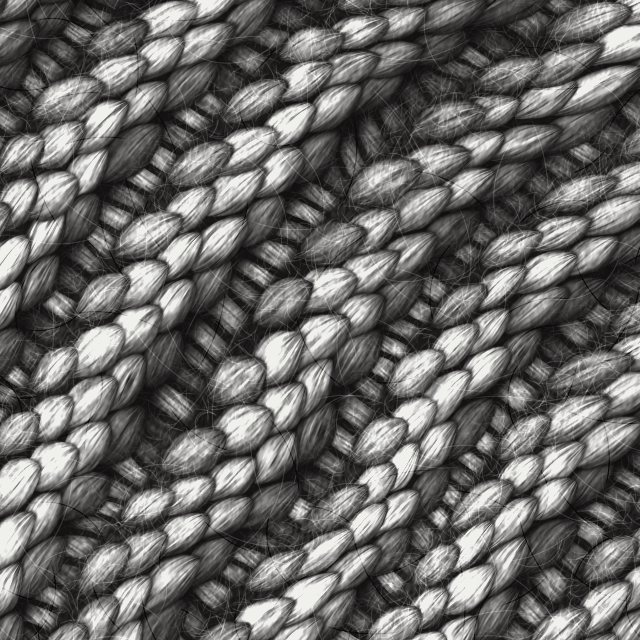
A WebGL 1 fragment shader for this texture:

```glsl
precision highp float;
// Chunky grey wool knit: curved diagonal ribs of plump stitches, dark rung-filled gullies and loose hairs.

uniform vec2 u_resolution;

const float TAU = 6.2831853;
const float COLUMNS = 7.0;                     // five stitch columns and two gully columns per rib
const vec2 PITCH = vec2(0.032, 0.128);         // stitch spacing across and along a rib
const vec2 STITCH_SIZE = vec2(0.030, 0.056);   // half width and half length
const vec3 SHADOW_COLOR = vec3(0.05, 0.042, 0.042);
const vec3 WOOL_COLOR = vec3(0.94, 0.94, 0.93);

float hash(vec2 p) {
  return fract(sin(dot(p, vec2(127.1, 311.7))) * 43758.5453);
}

float noise(vec2 p) {
  vec2 i = floor(p), f = fract(p);
  f = f * f * (3.0 - 2.0 * f);
  return mix(mix(hash(i), hash(i + vec2(1.0, 0.0)), f.x),
             mix(hash(i + vec2(0.0, 1.0)), hash(i + 1.0), f.x), f.y);
}

vec2 rotate(vec2 p, float angle) {
  float c = cos(angle), s = sin(angle);
  return vec2(c * p.x - s * p.y, s * p.x + c * p.y);
}

// Canvas position to rib space: x across the bent ribs, y along them
vec2 ribSpace(vec2 p) {
  float across = 0.77 * p.x - 0.64 * p.y;
  float along = 0.64 * p.x + 0.77 * p.y;
  float bend = 0.24 * (along - 0.72) * (along - 0.72);
  vec2 slack = p - vec2(0.47, 0.26);
  float bulge = 0.045 * exp(-dot(slack, slack) * 28.0);
  float wobble = 0.03 * (noise(p * 3.5 + 7.0) - 0.5);
  float sway = 0.03 * (noise(p * 7.0 + 31.0) - 0.5);
  return vec2(across - bend - bulge + wobble + 0.17 + 2.5 * PITCH.x, along + sway);
}

// Brightness of a stitch column, from the fuzzy left flank over the crest to the shaded right
float columnLight(float column) {
  return column < 0.5 ? 0.72 : column < 1.5 ? 0.98 : column < 2.5 ? 1.12 : column < 3.5 ? 0.92 : 0.5;
}

// Tone of one plump strand of yarn; e is the position scaled to its half size
float yarnTone(vec2 e, float seed) {
  float dome = max(0.0, 1.0 - dot(e, e));
  float strand = e.x / sqrt(max(0.15, 1.15 - e.y * e.y)) + 0.25 * e.y;
  float coarse = noise(vec2(strand * 4.5 + seed * 90.0, e.y * 1.5 + seed * 40.0));
  float fine = noise(vec2(strand * 11.0 + seed * 50.0, e.y * 2.0 + seed * 70.0));
  float light = 0.12 + dome * (0.74 - 0.4 * e.x + 0.2 * e.y);
  return light * (0.2 + 0.55 * coarse + 1.05 * fine);
}

// Short rungs crossing the gully between two ribs
float rungTone(vec2 q, float column) {
  float row = q.y / 0.04 + 0.8 * noise(q * 14.0) - 0.08 * column;
  float bar = abs(fract(row) - 0.5) * 2.0;
  float body = sqrt(max(0.0, 1.0 - bar * bar * 1.7));
  float reach = smoothstep(4.7, 5.6, column) * (1.0 - smoothstep(5.9, 6.8, column));
  float fibre = noise(vec2(q.x * 45.0, q.y * 330.0));
  return 0.03 + body * reach * mix(0.15, 0.75, noise(vec2(floor(row), 3.0))) * (0.4 + 0.9 * fibre);
}

// Paint overlapping stitches over a base tone
float stitches(vec2 q, float base, float pixel) {
  float tone = base;
  vec2 cell = floor(q / PITCH);
  for (int j = 1; j >= -1; j--) {
    for (int i = 2; i >= -2; i--) {
      vec2 id = cell + vec2(float(i), float(j));
      float column = mod(id.x, COLUMNS);
      if (column > 4.5) continue;
      float seed = hash(id);
      float rib = floor(id.x / COLUMNS);
      float stagger = fract(0.5 * mod(column, 2.0) + 0.37 * rib) - 0.5;
      vec2 jitter = vec2(0.25, 0.12) * (vec2(seed, hash(id + 19.0)) - 0.5);
      vec2 center = (id + 0.5 + jitter + vec2(0.0, stagger)) * PITCH;
      float tilt = 0.38 - 0.06 * column + 0.24 * (seed - 0.5);
      vec2 e = rotate(q - center, tilt) / (STITCH_SIZE * (0.9 + 0.2 * seed));
      e.x *= 1.0 + 0.35 * e.y * e.y;
      float d = length(e) + 0.12 * (noise(q * 70.0) - 0.5);
      float edge = 1.2 * pixel / STITCH_SIZE.x;
      float light = columnLight(column) * (0.8 + 0.4 * hash(id + 5.0));
      tone *= mix(0.35, 1.0, smoothstep(0.9, 1.2, d));
      tone = mix(tone, yarnTone(e, seed) * light, 1.0 - smoothstep(1.0 - edge, 1.0 + edge, d));
    }
  }
  return tone;
}

// One curved hair per grid cell
float hair(vec2 p, float scale, float seed, float width) {
  vec2 g = rotate(p, seed * 1.7) * scale + seed * 3.31;
  vec2 id = floor(g) + seed * 17.0;
  vec2 f = rotate(fract(g) - 0.5, TAU * hash(id));
  float radius = 0.4 + 1.5 * hash(id + 4.0);
  float d = abs(length(f - vec2(radius, 0.0)) - radius);
  return (1.0 - smoothstep(0.0, width * scale, d)) * (1.0 - smoothstep(0.28, 0.48, length(f)));
}

void main() {
  float side = min(u_resolution.x, u_resolution.y);
  vec2 p = gl_FragCoord.xy / side;
  float pixel = 1.0 / side;
  vec2 q = ribSpace(p);
  float column = mod(q.x / PITCH.x, COLUMNS);
  float tone = 1.2 * stitches(q, rungTone(q, column), pixel);

  // Each rib rounds off into shadow on its right; broad patches and dark corners
  vec2 c = p - 0.5;
  tone *= 1.0 - 0.35 * smoothstep(3.2, 4.8, column) * (1.0 - smoothstep(5.0, 6.4, column));
  tone *= (0.75 + 0.75 * noise(p * 3.0 + 2.0)) * (1.15 - 0.9 * dot(c, c));

  // Brushed fuzz on the lit flank, then short and long loose hairs
  float flank = 0.5 + 0.5 * cos(TAU * (column - 0.2) / COLUMNS);
  float width = max(0.0011, 1.1 * pixel);
  float grain = noise(rotate(p, 0.5) * vec2(330.0, 150.0));
  tone *= 0.8 + 0.4 * grain;
  tone += 0.22 * flank * flank * noise(p * 9.0) * grain;
  for (int k = 0; k < 12; k++) {
    float seed = float(k) + 1.0;
    tone += 0.18 * (0.1 + flank) * noise(p * 6.0 + seed) * hair(p, 18.0 + seed, seed, width);
    float loose = hair(p, 4.0 + 0.4 * seed, seed + 20.0, width) * step(0.55, noise(p * 2.0 + seed));
    tone += loose * (mod(seed, 3.0) < 0.5 ? -0.2 : 0.15);
  }
  tone = max(tone, 0.0);
  tone = tone / (1.0 + 0.12 * tone * tone);
  gl_FragColor = vec4(mix(SHADOW_COLOR, WOOL_COLOR, clamp(tone, 0.0, 1.0)), 1.0);
}
```
